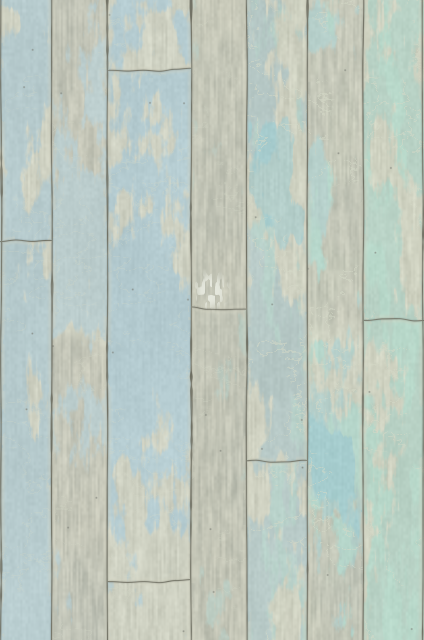
A WebGL 2 fragment shader for this texture:

```glsl
#version 300 es
precision highp float;
// Weathered vertical boards in worn pale blue, aqua and mint paint, with dark gaps and butt joints.
uniform vec2 u_resolution;
out vec4 fragColor;

const float ASPECT = 0.664;
// Board edges across the width, and heights of the butt joints (-1 = none).
const float EDGES[8] = float[](0.003, 0.122, 0.253, 0.451, 0.582, 0.725, 0.857, 0.997);
const vec2 JOINTS[7] = vec2[](vec2(0.625, -1), vec2(-1), vec2(0.891, 0.092), vec2(0.518, -1),
                              vec2(0.279, -1), vec2(-1), vec2(0.5, -1));
// Per board: zone centre, zone half height, wear inside the zone, wear outside it.
const vec4 WEAR[7] = vec4[](vec4(0.8, 0.16, 0.46, 0.17), vec4(0.57, 0.1, 0.2, 0.8),
                            vec4(0.45, 0.13, 0.08, 0.5), vec4(0.4, 0.4, 0.82, 0.7),
                            vec4(0.46, 0.2, 0.3, 0.5), vec4(0.35, 0.13, 0.3, 0.73),
                            vec4(0.62, 0.25, 0.3, 0.46));
const vec3 PAINT[7] = vec3[](vec3(0.72, 0.80, 0.81), vec3(0.73, 0.80, 0.80), vec3(0.71, 0.80, 0.82),
                             vec3(0.74, 0.80, 0.76), vec3(0.72, 0.79, 0.78), vec3(0.71, 0.81, 0.79),
                             vec3(0.72, 0.82, 0.77));

float hash(vec2 p) {
    vec3 q = fract(p.xyx * vec3(0.1031, 0.1030, 0.0973));
    q += dot(q, q.yzx + 33.33);
    return fract((q.x + q.y) * q.z);
}

float noise(vec2 p) {
    vec2 i = floor(p), f = fract(p);
    f = f * f * (3.0 - 2.0 * f);
    return mix(mix(hash(i), hash(i + vec2(1, 0)), f.x),
               mix(hash(i + vec2(0, 1)), hash(i + vec2(1, 1)), f.x), f.y);
}

float fbm(vec2 p) {
    float sum = 0.0, amp = 0.5;
    for (int i = 0; i < 5; i++) {
        sum += amp * noise(p);
        p = p * 2.03 + 17.7;
        amp *= 0.5;
    }
    return sum;
}

void main() {
    vec2 uv = gl_FragCoord.xy / u_resolution;
    vec2 p = uv * vec2(ASPECT, 1.0);
    float px = 1.0 / u_resolution.y;

    // Find the board and the distance to its uneven side gaps.
    int board = 0;
    float gap = 1.0, side = 1.0;
    for (int i = 0; i < 8; i++) {
        float id = float(i);
        float wobble = 0.003 * (noise(vec2(uv.y * 9.0, id * 7.3)) - 0.5);
        float offset = uv.x - EDGES[i] - wobble;
        if (i < 7 && offset > 0.0) board = i;
        float swell = smoothstep(0.62, 0.85, noise(vec2(uv.y * 11.0, id * 5.1 + 3.0)));
        float d = abs(offset) * ASPECT;
        side = min(side, d);
        gap = min(gap, d - 0.0007 - 0.0015 * swell * noise(vec2(uv.y * 90.0, id)));
    }

    // Butt joints split a board into lengths with their own seed.
    float id = float(board), seed = id * 13.7, joint = 1.0;
    for (int j = 0; j < 2; j++) {
        float h = JOINTS[board][j] + 0.005 * (noise(vec2(p.x * 40.0, id)) - 0.5);
        joint = min(joint, abs(uv.y - h));
        seed += 5.3 * step(h, uv.y);
    }
    vec2 q = p + vec2(seed, seed * 0.37);

    // Grain, and flaking that leaves bare patches.
    float grain = noise(q * vec2(330.0, 22.0)) * 0.6 + noise(q * vec2(160.0, 55.0)) * 0.4;
    float speckle = noise(q * vec2(240.0, 190.0));
    vec4 zone = WEAR[board];
    float ragged = uv.y + 0.09 * (fbm(q * vec2(25.0, 12.0)) - 0.5);
    float inside = 1.0 - smoothstep(zone.y - 0.04, zone.y + 0.04, abs(ragged - zone.x));
    float wear = mix(zone.w, zone.z, inside);
    float flake = fbm(q * vec2(20.0, 9.0)) + 0.22 * (fbm(q * vec2(110.0, 40.0)) - 0.5)
                + 0.1 * (grain - 0.5);
    float bare = smoothstep(-0.05, 0.05, flake - mix(0.72, 0.27, wear));

    // Paint, with deeper aqua left in places on the right-hand boards.
    float tone = fbm(q * vec2(9.0, 5.0) + 40.0);
    vec3 paint = PAINT[board] + 0.06 * (tone - 0.5);
    float streak = fbm(q * vec2(45.0, 13.0) + 9.0);
    float mint = smoothstep(0.48, 0.62, streak) * smoothstep(2.5, 5.0, id);
    paint = mix(paint, vec3(0.72, 0.86, 0.80), 0.65 * mint);
    if (board == 4 || board == 5) {
        vec2 centre = board == 4 ? vec2(0.653, 0.71) : vec2(0.79, 0.25);
        vec2 away = abs(uv - centre) - vec2(0.055, 0.085);
        float edge = max(away.x, away.y) + 0.12 * (streak - 0.46);
        float left = 1.0 - smoothstep(-0.006, 0.006, edge);
        paint = mix(paint, vec3(0.64, 0.80, 0.81), left * 0.85);
        bare *= 1.0 - 0.65 * left;
    }

    // Cream primer on lightly worn boards, greyish wood on heavily worn ones.
    vec3 primer = vec3(0.82, 0.82, 0.75);
    vec3 wood = mix(vec3(0.73, 0.74, 0.69), vec3(0.80, 0.79, 0.72), tone + 0.5 * (grain - 0.5));
    vec3 color = mix(paint, mix(primer, wood, smoothstep(0.45, 0.8, wear)), bare * 0.88);
    color += (grain - 0.5) * mix(0.035, 0.10, bare) + (speckle - 0.5) * 0.03;

    // Fine pale cracks across the grain, and a chalky scuff.
    float crack = abs(fbm(q * vec2(22.0, 38.0) + 70.0) - 0.48);
    float cracked = (1.0 - smoothstep(0.004, 0.016, crack)) * smoothstep(0.45, 0.6, noise(q * 17.0));
    color = mix(color, vec3(0.83, 0.85, 0.78), cracked * (id > 3.5 ? 0.55 : 0.25));
    float scuff = 1.0 - smoothstep(0.3, 1.0, length((uv - vec2(0.497, 0.545)) / vec2(0.055, 0.04)));
    scuff *= smoothstep(0.5, 0.65, noise(p * vec2(260.0, 90.0)));
    color = mix(color, vec3(0.91, 0.92, 0.88), scuff * 0.9);

    // Small scattered nail holes.
    vec2 cell = floor(p * 16.0);
    vec2 hole = vec2(hash(cell + 3.0), hash(cell + 8.0)) * 0.7 + 0.15;
    float nail = length(fract(p * 16.0) - hole) / 16.0;
    float dot1 = 1.0 - smoothstep(0.0012 - px, 0.0012 + px, nail);
    color = mix(color, vec3(0.48, 0.49, 0.46), dot1 * step(0.8, hash(cell + 21.0)) * 0.7);

    // Pale rubbed rims, soft shade and dark gaps.
    float rim = min(side, joint);
    color = mix(color, primer, 0.35 * (1.0 - smoothstep(0.002, 0.009, rim)) * step(0.4, streak));
    color *= 1.0 - 0.10 * (1.0 - smoothstep(0.0, 0.004, rim));
    float lines = min(gap, joint - 0.0006);
    float dark = 1.0 - smoothstep(-px * 0.6, px * 0.8, lines);
    color = mix(color, vec3(0.43, 0.43, 0.38), dark * (0.7 + 0.3 * noise(p * 60.0)));
    fragColor = vec4(color, 1.0);
}
```
